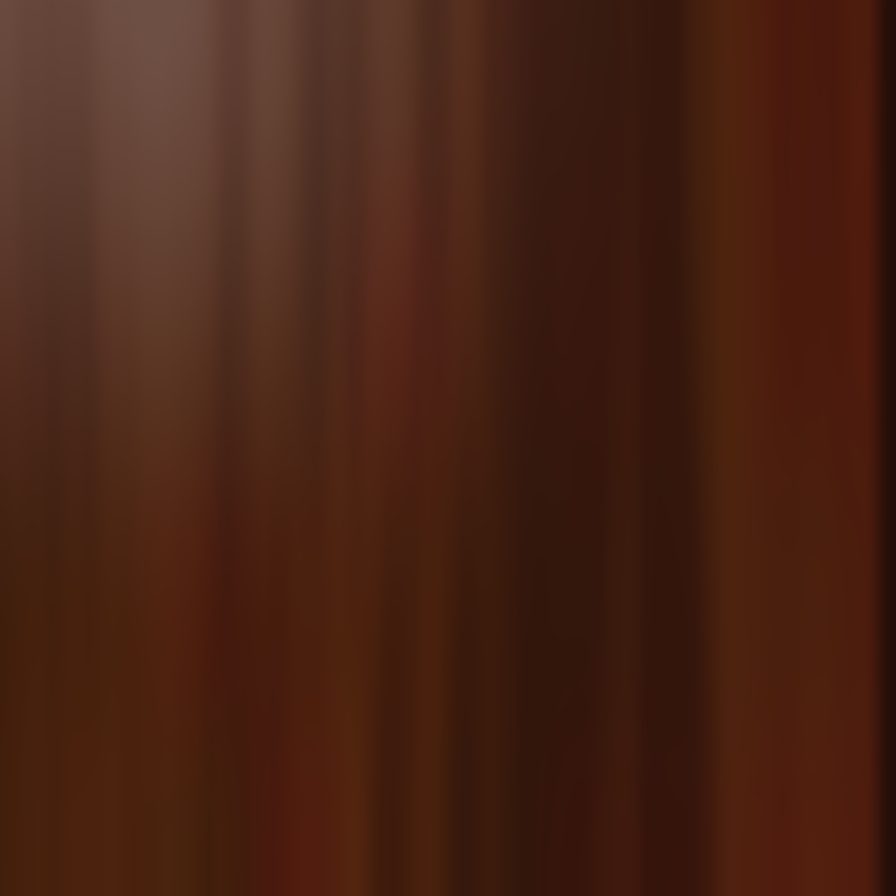
Give the GLSL for this texture, as a three.js fragment shader.

```glsl
varying vec2 vUv;

const vec3 WOOD = vec3(0.292, 0.116, 0.051);
const vec3 DARK = vec3(0.195, 0.070, 0.045);
const vec3 AMBER = vec3(0.350, 0.165, 0.065);
const vec3 HAZE = vec3(0.430, 0.310, 0.265);
const vec3 RED_TINT = vec3(0.022, -0.012, 0.002);

const float BAND_LEFT = 0.570;
const float BAND_RIGHT = 0.785;
const float EDGE_START = 0.965;
const float EDGE_END = 0.995;
const vec2 BROAD_SCALE = vec2(11.0, 1.3);
const vec2 STREAK_SCALE = vec2(23.0, 1.0);
const vec2 FINE_SCALE = vec2(48.0, 2.2);
const vec2 TINT_SCALE = vec2(9.0, 3.0);
const float HAZE_AMOUNT = 0.88;

float hash(vec2 p) {
  p = fract(p * vec2(0.1031, 0.1137));
  p += dot(p, p.yx + 33.33);
  return fract((p.x + p.y) * p.x * 17.0);
}

float noise(vec2 p) {
  vec2 cell = floor(p);
  vec2 f = fract(p);
  f = f * f * f * (f * (f * 6.0 - 15.0) + 10.0);
  float low = mix(hash(cell), hash(cell + vec2(1.0, 0.0)), f.x);
  float high = mix(hash(cell + vec2(0.0, 1.0)), hash(cell + vec2(1.0, 1.0)), f.x);
  return mix(low, high, f.y);
}

// Signed vertical grain at three widths
float grain(vec2 uv) {
  float broad = noise(uv * BROAD_SCALE + 7.0) - 0.5;
  float streak = noise(uv * STREAK_SCALE + 31.0) - 0.5;
  float fine = noise(uv * FINE_SCALE + 83.0) - 0.5;
  return 0.6 * broad + 0.8 * streak + 0.25 * fine;
}

// Soft dark board between two warmer ones
float darkBand(float x) {
  float rise = smoothstep(BAND_LEFT - 0.025, BAND_LEFT + 0.02, x);
  float fall = smoothstep(BAND_RIGHT - 0.02, BAND_RIGHT + 0.035, x);
  return rise * (1.0 - fall);
}

// Pale sheen falling from the upper left
float sheen(vec2 uv) {
  float across = 1.0 - smoothstep(0.12, 0.72, uv.x);
  float down = smoothstep(0.25, 1.08, uv.y);
  return across * down + 0.10 * down * (1.0 - smoothstep(0.6, 0.85, uv.x));
}

void main() {
  float band = darkBand(vUv.x);
  float streaks = grain(vUv) * mix(1.0, 0.6, band);
  streaks *= mix(1.0, 0.55, smoothstep(0.78, 0.84, vUv.x));

  // Wood body and its streaks
  vec3 color = mix(WOOD, DARK, 0.8 * band);
  color = mix(color, AMBER, 0.9 * max(streaks, 0.0));
  color = mix(color, DARK, 1.3 * max(-streaks, 0.0));

  // Slow drift between red and olive brown
  color += RED_TINT * (2.0 * noise(vUv * TINT_SCALE + 57.0) - 1.0);

  // Sheen, slightly broken by the grain
  float light = sheen(vUv) * HAZE_AMOUNT * (1.0 + 0.35 * streaks);
  color = mix(color, HAZE, clamp(light, 0.0, 1.0));

  // Shadowed right edge
  color = mix(color, DARK * 0.75, smoothstep(EDGE_START, EDGE_END, vUv.x));
  gl_FragColor = vec4(color, 1.0);
}
```
